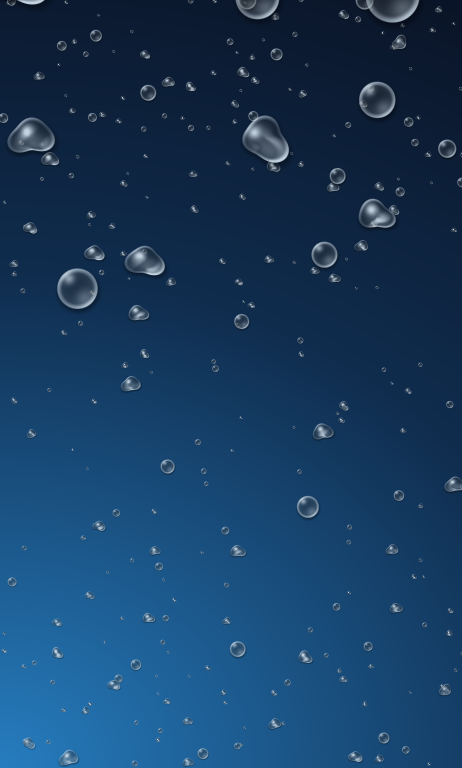
A Shadertoy shader for this texture:

```glsl
const vec3 GLOW_BLUE = vec3(0.150, 0.490, 0.750);
const vec3 MID_BLUE = vec3(0.060, 0.175, 0.305);
const vec3 NIGHT_BLUE = vec3(0.040, 0.080, 0.155);
const vec3 SHEEN = vec3(0.80, 0.86, 0.91);
const float GLOW_STRETCH = 0.5;    // horizontal falloff of the corner glow
const float GLOW_REACH = 0.64;
const float NIGHT_REACH = 1.1;
const float ROUND_SHARE = 0.42;    // share of drops that are round bubbles
const float SHADOW = 0.38;
const int LAYER_COUNT = 4;
// cell size, smallest radius, largest radius, density (canvas heights)
const vec4 LAYERS[LAYER_COUNT] = vec4[](
    vec4(0.036, 0.0014, 0.0034, 0.34),
    vec4(0.046, 0.0030, 0.0066, 0.52),
    vec4(0.082, 0.0072, 0.0130, 0.50),
    vec4(0.150, 0.0150, 0.0360, 0.80));

vec3 hash3(vec2 p) {
    vec3 q = fract(p.xyx * vec3(0.1031, 0.1030, 0.0973));
    q += dot(q, q.yxz + 33.33);
    return fract((q.xxy + q.yzz) * q.zyx);
}

vec3 background(vec2 uv) {
    float d = length(uv * vec2(GLOW_STRETCH, 1.0));
    vec3 col = mix(GLOW_BLUE, MID_BLUE, min(d / GLOW_REACH, 1.0));
    float night = (d - GLOW_REACH) / (NIGHT_REACH - GLOW_REACH);
    return mix(col, NIGHT_BLUE, clamp(night, 0.0, 1.0));
}

// Outline radius around the angle: a softly lopsided triangle
float outline(vec2 q, vec3 seed, float lumpy) {
    float a = atan(q.y, q.x + 1e-5);
    float lobes = 0.13 * cos(3.0 * a - 4.71 + 1.6 * (seed.x - 0.5))
                + 0.14 * cos(2.0 * a + 4.0 * (seed.y - 0.5))
                + 0.07 * cos(a + 6.28 * seed.z);
    return 1.0 + lumpy * lobes;
}

float spot(vec2 q, vec2 center, float tightness) {
    vec2 d = q - center;
    return exp(-tightness * dot(d, d));
}

// Thin clear bubble: soft rim, upper-left glint, lower-right glow
float bubbleSheen(vec2 q, float h) {
    float side = dot(q, vec2(-0.6, 0.8));
    float rim = smoothstep(0.72, 0.95, h) * (0.30 + 0.25 * side * side);
    float glint = 0.55 * spot(q, vec2(-0.42, 0.50), 14.0);
    float glow = 0.28 * spot(q, vec2(0.35, -0.45), 5.0);
    return 0.07 + 0.14 * h * h + rim + glint + glow;
}

// Lumpy drop: cloudy streaks, bright lower body, broken rim
float lumpSheen(vec2 q, float h, vec3 seed) {
    float wave = sin(4.0 * q.x + 6.28 * seed.x + 1.7 * sin(3.0 * q.y + 6.28 * seed.y));
    float cloud = smoothstep(-0.5, 1.0, wave);
    float body = (0.30 + 0.55 * cloud) * spot(q, vec2(0.15, -0.42), 2.6);
    float glint = 0.85 * spot(q, vec2(-0.48 + 0.3 * seed.z, 0.35), 9.0);
    float side = dot(q, vec2(0.55, -0.83));
    float rim = smoothstep(0.78, 0.96, h) * (0.16 + 0.45 * side * side);
    return 0.06 + body + glint + rim;
}

vec3 addDrop(vec3 col, vec2 p, float radius, vec3 seed, float kind, float px) {
    vec2 q = p / radius;
    if (dot(q, q) > 4.0) return col;
    float lumpy = step(ROUND_SHARE, kind);
    q.x *= mix(1.0, 0.92, lumpy);

    // Contact shadow, shifted below the drop
    vec2 below = q + vec2(-0.05, 0.14);
    float shade = length(below) / outline(below, seed, lumpy);
    col *= 1.0 - SHADOW * (1.0 - smoothstep(0.85, 1.25, shade));

    float edge = outline(q, seed, lumpy);
    float h = length(q) / edge;
    float mask = 1.0 - smoothstep(-px, px, (h - 1.0) * edge * radius);
    vec2 s = q / edge;
    float sheen = mix(bubbleSheen(s, h), lumpSheen(s, h, seed), lumpy);
    vec3 inside = mix(col * 1.08, SHEEN, clamp(sheen, 0.0, 0.95));
    return mix(col, inside, mask);
}

// Drops thin out in the middle; the large ones gather at the top
float density(float y, int layer) {
    if (layer == LAYER_COUNT - 1) return smoothstep(0.28, 0.85, y);
    return mix(0.45, 1.0, smoothstep(0.08, 0.40, abs(y - 0.47)));
}

void mainImage(out vec4 fragColor, in vec2 fragCoord) {
    vec2 p = fragCoord / iResolution.y;
    float px = 0.8 / iResolution.y;
    vec3 col = background(fragCoord / iResolution.xy);

    for (int i = 0; i < LAYER_COUNT; i++) {
        vec4 layer = LAYERS[i];
        vec2 home = floor(p / layer.x);
        for (int k = 0; k < 9; k++) {
            vec2 cell = home + vec2(k % 3 - 1, k / 3 - 1);
            vec2 key = cell + 37.0 * float(i + 1);
            vec3 place = hash3(key);
            vec3 look = hash3(key + 171.3);
            vec3 seed = hash3(key + 418.7);
            vec2 center = (cell + 0.5 + 0.85 * (place.xy - 0.5)) * layer.x;
            if (place.z > layer.w * density(center.y, i)) continue;
            float radius = mix(layer.y, layer.z, look.x * look.x);
            radius *= mix(0.85, 1.05, center.y);
            col = addDrop(col, p - center, radius, seed, look.y, px);
        }
    }
    fragColor = vec4(col, 1.0);
}
```
